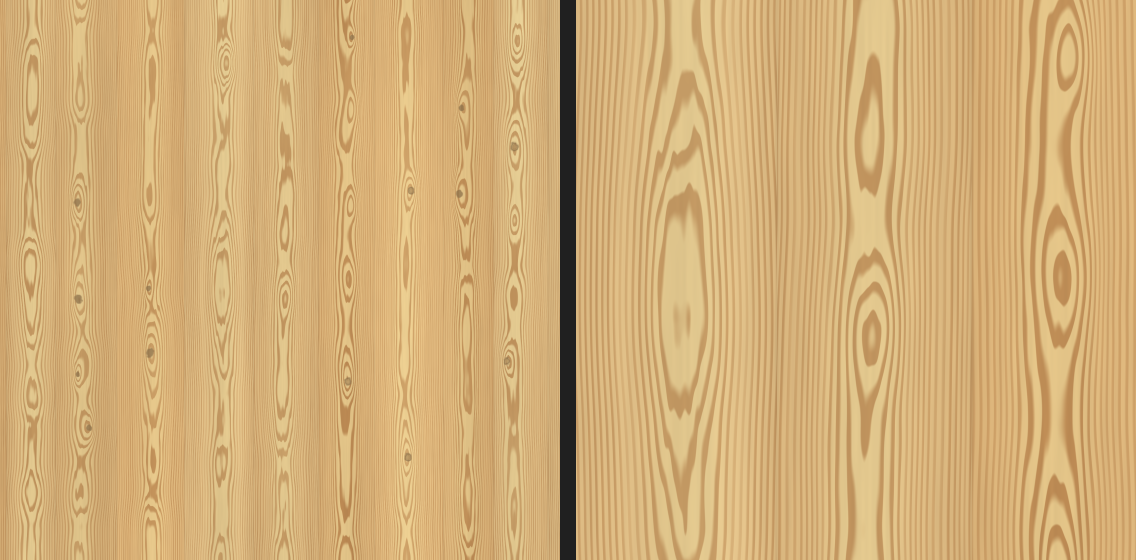
Left, the full canvas; right, a detail of the centre.
A WebGL 2 fragment shader for this texture:

```glsl
#version 300 es
precision highp float;

uniform vec2 u_resolution;
out vec4 fragColor;

// Layout, in units of the canvas height
const float PLANKS = 9.0;
const float EDGE_JITTER = 0.44;
const float RING_SPACING = 0.0053;
const float RING_CROWDING = 0.5;
const float HEART_INNER = 0.008;
const float HEART_OUTER = 0.032;
const float KNOT_CELL = 0.14;
const float KNOT_CHANCE = 0.2;
const float EYE_CHANCE = 0.3;
const float EYE_BULGE = 0.012;
const float TINT_STRENGTH = 0.06;
const float STREAK_STRENGTH = 0.04;
const float OUTER_SHADE = 0.035;
const float FIBRE_STRENGTH = 0.035;
const ivec2 SAMPLES = ivec2(4, 2);

// Colours
const vec3 EARLY_HEART = vec3(0.880, 0.773, 0.546);
const vec3 EARLY_SIDE = vec3(0.866, 0.731, 0.510);
const vec3 LATE_HEART = vec3(0.725, 0.540, 0.332);
const vec3 LATE_SIDE = vec3(0.788, 0.620, 0.405);
const vec3 KNOT_CORE = vec3(0.690, 0.560, 0.370);
const vec3 KNOT_RIM = vec3(0.550, 0.440, 0.290);

float hash(vec2 p) {
    vec3 q = fract(p.xyx * 0.1031);
    q += dot(q, q.yzx + 33.33);
    return fract((q.x + q.y) * q.z);
}

float noise(vec2 p) {
    vec2 i = floor(p), f = fract(p);
    f = f * f * (3.0 - 2.0 * f);
    float low = mix(hash(i), hash(i + vec2(1, 0)), f.x);
    float high = mix(hash(i + vec2(0, 1)), hash(i + vec2(1, 1)), f.x);
    return mix(low, high, f.y);
}

float signedNoise(vec2 p) {
    return 2.0 * noise(p) - 1.0;
}

float plankEdge(float i) {
    return (i + EDGE_JITTER * (hash(vec2(i, 3.0)) - 0.5)) / PLANKS;
}

// Dark latewood rises across a ring and ends sharply
float latewood(float phase) {
    float f = fract(phase);
    return smoothstep(0.44, 0.7, f) * (1.0 - smoothstep(0.92, 1.0, f));
}

vec3 wood(vec2 p) {
    // Find the plank and its heart line
    float id = floor(p.x * PLANKS);
    if (p.x < plankEdge(id)) id -= 1.0;
    else if (p.x >= plankEdge(id + 1.0)) id += 1.0;
    float left = plankEdge(id), right = plankEdge(id + 1.0);
    float seed = 19.0 * id + 7.0;
    float heartX = mix(left, right, 0.4 + 0.2 * hash(vec2(id, 11.0)));
    heartX += 0.004 * signedNoise(vec2(seed, p.y * 3.0));
    float dx = p.x - heartX;
    float side = smoothstep(HEART_INNER, HEART_OUTER, abs(dx));
    float heart = 1.0 - side;

    // Distance to a pith that wanders below the cut surface
    float depth = 0.006 + 0.007 * hash(vec2(id, 23.0))
        + 0.015 * noise(vec2(seed + 3.0, p.y * 6.0))
        + 0.004 * signedNoise(vec2(seed + 5.0, p.y * 17.0));
    float radius = length(vec2(dx, depth));
    radius += 0.0017 * heart * signedNoise(vec2(dx * 90.0 + seed, p.y * 12.0));
    radius += 0.0006 * heart * signedNoise(vec2(dx * 320.0 + seed, p.y * 40.0));
    radius += 0.0012 * signedNoise(vec2(dx * 30.0 + seed, p.y * 4.0));

    // Eyes and knots bend the rings around them
    float knotMask = 0.0, knotRim = 0.0;
    float row = floor(p.y / KNOT_CELL);
    for (int j = -1; j <= 1; j++) {
        vec2 cell = vec2(seed, row + float(j) + 40.0);
        float chance = hash(cell);
        if (chance > EYE_CHANCE) continue;
        float knotY = (row + float(j) + 0.2 + 0.6 * hash(cell + 51.0)) * KNOT_CELL;
        float size = mix(0.0035, 0.0075, hash(cell + 73.0));
        vec2 q = vec2(dx - 0.026 * (hash(cell + 97.0) - 0.5), p.y - knotY);
        float reach = length(q * vec2(1.0, 0.4)) / (size * 1.9);
        radius -= EYE_BULGE * exp(-reach * reach);
        if (chance < KNOT_CHANCE) {
            float d = length(q * vec2(1.0, 0.85)) / size;
            d += 0.2 * signedNoise(q * 260.0 + cell);
            knotMask = max(knotMask, 1.0 - smoothstep(0.7, 1.15, d));
            knotRim = max(knotRim, smoothstep(0.3, 0.85, d + 0.2 * latewood(d * 2.5)));
        }
    }

    // Growth rings, crowded away from the heart
    float crowded = radius + RING_CROWDING * max(radius - 0.02, 0.0);
    float phase = crowded / RING_SPACING + 0.8 * noise(vec2(radius * 75.0, seed));
    float strength = mix(0.75, 1.0, hash(vec2(id, 31.0)));
    strength *= 0.75 + 0.33 * noise(vec2(seed + dx * 20.0, p.y * 6.0));
    float sideFade = 0.5 + 0.8 * noise(vec2(phase * 0.7, seed + p.y * 2.0));
    float band = latewood(phase) * mix(strength, sideFade, side);
    vec3 colour = mix(mix(EARLY_HEART, EARLY_SIDE, side),
                      mix(LATE_HEART, LATE_SIDE, side), band);

    // Plank tint, broad streaks, fibres and seams
    float tint = hash(vec2(id, 41.0)) - 0.5;
    float warmth = hash(vec2(id, 61.0)) - 0.5;
    colour *= 1.0 + TINT_STRENGTH * tint + warmth * vec3(0.015, -0.025, -0.07);
    float outer = smoothstep(0.018, 0.06, abs(dx));
    colour *= 1.0 - OUTER_SHADE * outer * vec3(0.7, 1.0, 1.2);
    float streak = signedNoise(vec2(p.x * 28.0, p.y * 0.7));
    colour *= 1.0 + STREAK_STRENGTH * streak * vec3(0.8, 1.1, 1.4);
    colour *= 1.0 + 0.014 * signedNoise(p * vec2(7.0, 4.0) + 60.0);
    colour *= 1.0 + FIBRE_STRENGTH * (noise(vec2(p.x * 480.0, p.y * 22.0)) - 0.5);
    float seam = min(p.x - left, right - p.x);
    colour *= 1.0 - 0.04 * (1.0 - smoothstep(0.0005, 0.0016, seam));

    return mix(colour, mix(KNOT_CORE, KNOT_RIM, knotRim), 0.75 * knotMask);
}

void main() {
    // Average a small grid of samples to smooth every edge
    vec3 sum = vec3(0.0);
    for (int y = 0; y < SAMPLES.y; y++) {
        for (int x = 0; x < SAMPLES.x; x++) {
            vec2 offset = (vec2(x, y) + 0.5) / vec2(SAMPLES) - 0.5;
            sum += wood((gl_FragCoord.xy + offset) / u_resolution.y);
        }
    }
    fragColor = vec4(sum / float(SAMPLES.x * SAMPLES.y), 1.0);
}
```
